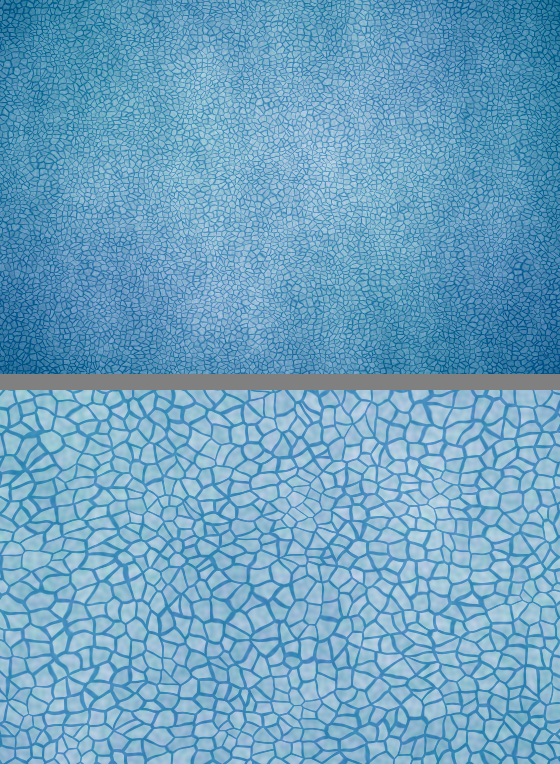
Top: the whole. Bottom: its middle third, enlarged.
Write a Shadertoy shader that draws this texture.

```glsl
// Blue grained leather: small creased cells under a soft central glow.

const vec3  DEEP_TEAL   = vec3(0.06, 0.38, 0.55);
const vec3  MID_BLUE    = vec3(0.36, 0.60, 0.745);
const vec3  PALE_BLUE   = vec3(0.71, 0.84, 0.90);
const vec3  CREASE_TINT = vec3(-0.055, 0.0, 0.045);
const vec3  LILAC_TINT  = vec3(0.09, 0.0, 0.05);

const float CELLS         = 72.0;             // cells per canvas height
const vec2  CELL_STRETCH  = vec2(0.94, 1.06);
const float JITTER        = 0.92;
const float CREASE_HALF   = 0.085;            // in cell units
const float CREASE_DEPTH  = 0.46;
const float CREASE_MEAN   = 0.145;            // keeps the overall tone steady
const float GRAIN_DEPTH   = 0.16;
const float BLOTCH_DEPTH  = 0.20;
const vec2  GLOW_CENTRE   = vec2(0.49, 0.56);
const vec2  GLOW_FALLOFF  = vec2(1.55, 1.0);
const float GLOW_TONE     = 0.69;

vec2 hash2(vec2 p) {
    vec3 q = fract(vec3(p.xyx) * vec3(0.1031, 0.1030, 0.0973));
    q += dot(q, q.yzx + 33.33);
    return fract((q.xx + q.yz) * q.zy);
}

float cornerSlope(vec2 cell, vec2 corner, vec2 f) {
    float angle = 6.28318 * hash2(cell + corner).x;
    return dot(vec2(cos(angle), sin(angle)), f - corner);
}

// Gradient noise, roughly -0.7 to 0.7
float noise(vec2 p) {
    vec2 i = floor(p), f = p - i;
    vec2 u = f * f * f * (f * (f * 6.0 - 15.0) + 10.0);
    float low  = mix(cornerSlope(i, vec2(0, 0), f), cornerSlope(i, vec2(1, 0), f), u.x);
    float high = mix(cornerSlope(i, vec2(0, 1), f), cornerSlope(i, vec2(1, 1), f), u.x);
    return mix(low, high, u.y);
}

float fbm(vec2 p) {
    float sum = 0.0, amp = 0.6;
    for (int k = 0; k < 4; k++) {
        sum += amp * noise(p);
        p = mat2(1.6, 1.2, -1.2, 1.6) * p + 17.3;
        amp *= 0.5;
    }
    return sum;
}

vec2 toSeed(vec2 cell, vec2 f, vec2 offset) {
    return offset + 0.5 + JITTER * (hash2(cell + offset) - 0.5) - f;
}

// x: distance to the nearest cell border, y: random value of the cell
vec2 leatherCell(vec2 p) {
    vec2 cell = floor(p), f = p - cell;
    vec2 nearest = vec2(0.0), home = vec2(0.0);
    float best = 8.0;
    for (int y = -1; y <= 1; y++)
    for (int x = -1; x <= 1; x++) {
        vec2 r = toSeed(cell, f, vec2(x, y));
        if (dot(r, r) < best) {
            best = dot(r, r);
            nearest = r;
            home = vec2(x, y);
        }
    }
    float border = 8.0;
    for (int y = -2; y <= 2; y++)
    for (int x = -2; x <= 2; x++) {
        vec2 r = toSeed(cell, f, home + vec2(x, y));
        vec2 gap = r - nearest;
        if (dot(gap, gap) > 1e-4)
            border = min(border, dot(0.5 * (r + nearest), normalize(gap)));
    }
    return vec2(border, hash2(cell + home + 51.7).y);
}

// Share of a pixel-wide box covered by a line of the given half width
float lineCoverage(float d, float halfWidth, float pixel) {
    float h = 0.5 * pixel;
    return clamp((min(d + h, halfWidth) - max(d - h, -halfWidth)) / pixel, 0.0, 1.0);
}

void mainImage(out vec4 fragColor, in vec2 fragCoord) {
    vec2 uv = fragCoord / iResolution.xy;
    vec2 p = fragCoord / iResolution.y;

    // Creased cells, warped so that their direction wanders
    vec2 warp = vec2(noise(p * 9.0), noise(p * 9.0 + 40.0));
    vec2 wobble = vec2(noise(p * 60.0 + 7.0), noise(p * 60.0 + 90.0));
    vec2 q = p * CELLS * CELL_STRETCH + 1.6 * warp + 0.3 * wobble;
    vec2 leather = leatherCell(q);
    float width = CREASE_HALF * (1.0 + 0.7 * noise(p * 24.0 + 12.0));
    float crease = lineCoverage(leather.x, width, CELLS / iResolution.y);

    // Broad light, cloudy wear and faint upright streaks
    vec2 away = uv - GLOW_CENTRE;
    float tone = GLOW_TONE - dot(GLOW_FALLOFF, away * away);
    tone += BLOTCH_DEPTH * fbm(p * vec2(4.5, 2.8) + 5.0);
    tone += 0.4 * BLOTCH_DEPTH * noise(p * vec2(13.0, 3.0) + 70.0);

    // Surface relief
    tone += CREASE_MEAN - CREASE_DEPTH * crease;
    tone += 0.12 * (leather.y - 0.5) * (1.0 - crease);
    tone += GRAIN_DEPTH * noise(p * 165.0 + 3.0);
    tone = clamp(tone, -0.15, 1.1);

    vec3 colour = tone < 0.5 ? mix(DEEP_TEAL, MID_BLUE, tone * 2.0)
                             : mix(MID_BLUE, PALE_BLUE, tone * 2.0 - 1.0);
    float lilac = 0.7 * noise(p * 2.2 + 31.0) + 0.9 * noise(p * 95.0 + 8.0) - 0.25 * away.y;
    colour += LILAC_TINT * lilac + CREASE_TINT * (crease - 0.3);
    fragColor = vec4(clamp(colour, 0.0, 1.0), 1.0);
}
```
